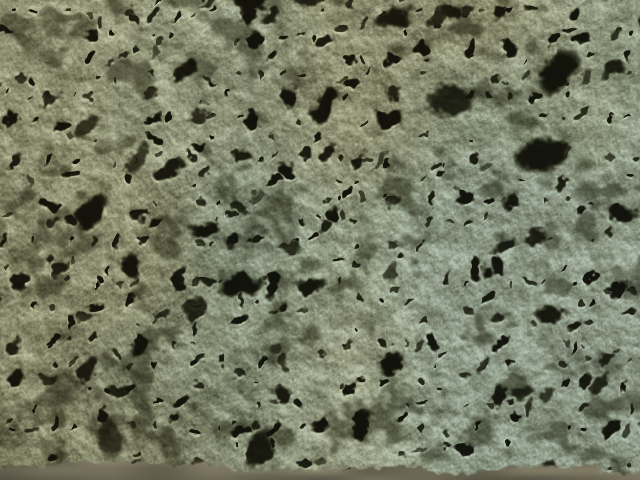
Give the GLSL for this texture, as a WebGL 2 fragment shader.

```glsl
#version 300 es
precision highp float;
// Porous grey-green crust with dark pits, grainy relief and a smooth ledge below.

uniform vec2 u_resolution;
out vec4 fragColor;

float hash(vec2 p) {
    return fract(sin(dot(p, vec2(127.1, 311.7))) * 43758.5453);
}

float noise(vec2 p) {
    vec2 i = floor(p), f = fract(p);
    f = f * f * (3.0 - 2.0 * f);
    return mix(mix(hash(i), hash(i + vec2(1, 0)), f.x),
               mix(hash(i + vec2(0, 1)), hash(i + vec2(1, 1)), f.x), f.y);
}

float fbm(vec2 p, int octaves) {
    float sum = 0.0, total = 0.0, amp = 1.0;
    for (int i = 0; i < octaves; i++) {
        sum += amp * noise(p);
        total += amp;
        amp *= 0.58;
        p = mat2(1.6, 1.2, -1.2, 1.6) * p + 13.7;
    }
    return sum / total;
}

// Depth of slanted oval pits scattered one per cell
float pitLayer(vec2 p, float cell, float share, float seed) {
    vec2 q = p / cell, id = floor(q);
    float deepest = 0.0;
    for (int j = -1; j <= 1; j++) {
        for (int i = -1; i <= 1; i++) {
            vec2 c = id + vec2(i, j), key = c + seed;
            if (hash(key + 71.3) > share) continue;
            vec2 d = q - c - 0.2 - 0.6 * vec2(hash(key), hash(key + 19.1));
            float angle = 0.7 + 1.8 * (hash(key + 37.9) - 0.5);
            d = mat2(cos(angle), -sin(angle), sin(angle), cos(angle)) * d;
            float size = hash(key + 53.3);
            float radius = mix(0.13, 0.36, size * size);
            float hole = 1.0 - smoothstep(0.5, 1.08, length(d * vec2(0.75, 1.25)) / radius);
            deepest = max(deepest, hole * mix(0.55, 1.0, hash(key + 91.7)));
        }
    }
    return deepest;
}

float pits(vec2 p) {
    // Ragged outlines
    vec2 w = p + 0.022 * (vec2(noise(p * 36.0), noise(p * 36.0 + 17.0)) - 0.5)
               + 0.009 * (vec2(noise(p * 110.0), noise(p * 110.0 + 29.0)) - 0.5);
    float crowd = 0.75 + 0.6 * noise(p * 3.2 + 4.0) - 0.12 * p.x;
    float depth = pitLayer(w, 0.15, 0.38 * crowd, 3.0);
    depth = max(depth, pitLayer(w, 0.078, 0.55 * crowd, 131.0));
    return max(depth, 0.85 * pitLayer(w, 0.043, 0.42 * crowd, 257.0));
}

void main() {
    vec2 p = gl_FragCoord.xy / u_resolution.y;
    vec2 towardLight = 0.006 * vec2(0.35, 0.94);

    // Relief lit from above
    float pit = pits(p), crust = fbm(p * 24.0, 5);
    float slope = crust - fbm((p + towardLight) * 24.0, 5)
                + 0.22 * (pits(p + towardLight) - pit);
    float tone = 0.81 + 1.1 * slope + 0.45 * (crust - 0.5);
    tone += 0.16 * (noise(p * 2.5 + 8.0) - 0.5) + 0.05 * (p.x - 0.67);

    // Powdery grain
    tone += 0.15 * (noise(p * 190.0) - 0.5) + 0.13 * (noise(p * 330.0 + 5.0) - 0.5);

    // Shallow hollows, then the dark pits
    float hollow = 1.0 - smoothstep(0.24, 0.46, fbm(p * vec2(17.0, 20.0) + 40.0, 3));
    tone *= 1.0 - 0.45 * hollow;
    tone *= 1.0 - 0.97 * smoothstep(0.0, 0.85, pit);
    tone = clamp(tone, 0.0, 1.1);

    vec3 color = vec3(0.06, 0.06, 0.04)
               + vec3(0.60, 0.63, 0.56) * vec3(tone, tone, pow(tone, 1.15));

    // Warm stains to the left, cool ones to the lower right
    float cool = smoothstep(0.2, 0.8, 0.5 * p.x - 0.3 * p.y + 0.6 * noise(p * 4.0));
    color *= mix(vec3(1.03, 1.0, 0.94), vec3(0.96, 1.0, 1.03), cool);

    // Smooth ledge under the ragged bottom rim
    float rim = 0.034 - 0.012 * p.x + 0.02 * (noise(vec2(p.x * 14.0, 2.0)) - 0.5)
              + 0.014 * (noise(p * 80.0) - 0.5);
    vec3 ledge = vec3(0.46, 0.44, 0.36) * (0.75 + 0.4 * noise(p * vec2(9.0, 50.0)));
    color = mix(ledge, color, smoothstep(rim - 0.004, rim + 0.004, p.y));

    fragColor = vec4(color, 1.0);
}
```
